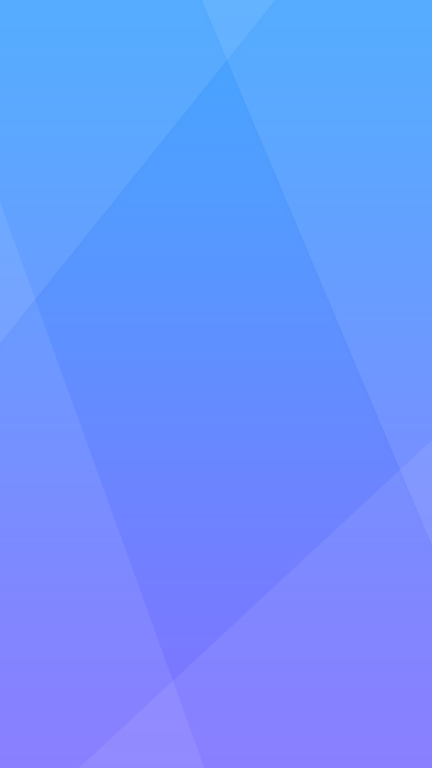
This background is drawn by a Shadertoy shader. Its source:

```glsl
// A vertical blue-to-violet gradient crossed by four translucent white panes.
// Each pane is a half plane cut by a slanted line; overlaps grow lighter and
// leave a deeper four-sided shape in the middle.

#define TOP_COLOR vec3(0.278, 0.648, 1.0)
#define BOTTOM_COLOR vec3(0.496, 0.455, 1.0)
#define GRADIENT_EASE 0.5
#define PANE_ALPHA 0.08
#define SHADOW_ALPHA 0.018
#define SHADOW_WIDTH 0.003

// Signed distance to the line from a to b, positive on its left side.
float lineDistance(vec2 p, vec2 a, vec2 b) {
    vec2 along = normalize(b - a);
    vec2 q = p - a;
    return along.x * q.y - along.y * q.x;
}

// Lay one pane over the color; a and b are fractions of the canvas.
vec3 addPane(vec3 color, vec2 uv, vec2 a, vec2 b, float shadow) {
    vec2 scale = vec2(iResolution.x / iResolution.y, 1.0);
    float d = lineDistance(uv * scale, a * scale, b * scale);
    float pixel = 1.0 / iResolution.y;
    float cover = smoothstep(-0.75 * pixel, 0.75 * pixel, d);

    // Faint shade just outside the edge
    float shade = (1.0 - cover) * exp(min(d, 0.0) / SHADOW_WIDTH);
    color *= 1.0 - shadow * SHADOW_ALPHA * shade;
    return mix(color, vec3(1.0), PANE_ALPHA * cover);
}

void mainImage(out vec4 fragColor, in vec2 fragCoord) {
    vec2 uv = fragCoord / iResolution.xy;

    // Gradient, gently flattened toward both ends
    float height = mix(uv.y, smoothstep(0.0, 1.0, uv.y), GRADIENT_EASE);
    vec3 color = mix(BOTTOM_COLOR, TOP_COLOR, height);

    // Upper panes, with a soft edge shade
    color = addPane(color, uv, vec2(0.0, 0.553), vec2(0.637, 1.0), 1.0);
    color = addPane(color, uv, vec2(0.467, 1.0), vec2(1.0, 0.290), 1.0);

    // Lower panes
    color = addPane(color, uv, vec2(0.473, 0.0), vec2(0.0, 0.737), 0.0);
    color = addPane(color, uv, vec2(1.0, 0.427), vec2(0.183, 0.0), 0.0);

    fragColor = vec4(color, 1.0);
}
```
